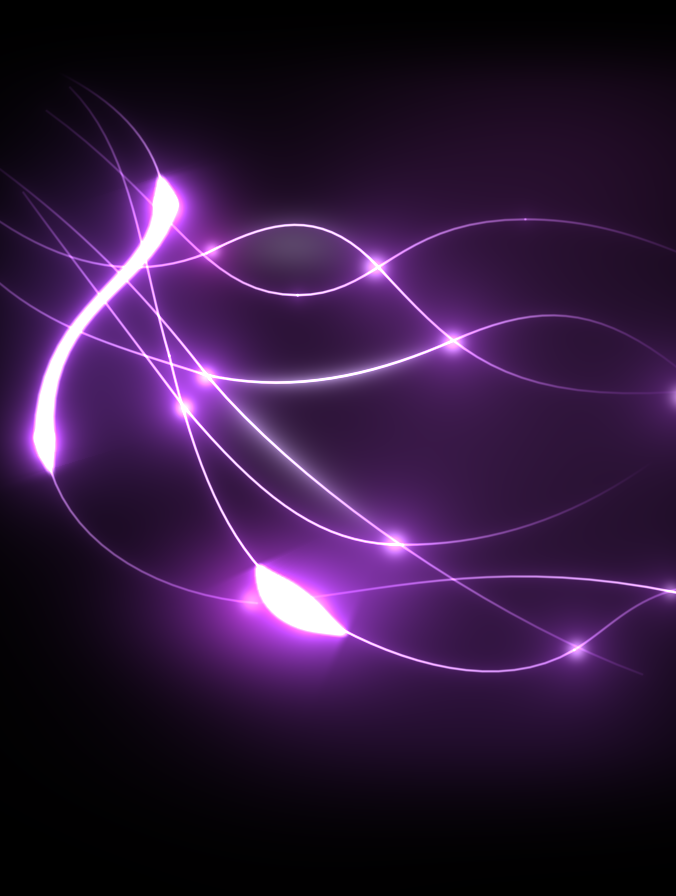
Write a Shadertoy shader that draws this background.

```glsl
// Luminous violet strands crossing over a dark, softly lit backdrop.
// Strands are chained cubic curves with thin cores and halos; some swell into
// white ribbons. Elliptical glows light the backdrop and the crossings.

const vec3 VIOLET = vec3(0.62, 0.25, 0.82);
const vec3 PINK = vec3(0.80, 0.16, 0.72);
const vec3 MIST = vec3(0.33, 0.36, 0.36);
const float PI = 3.1416;

vec2 p;         // canvas position, 5.79 wide by 7.68 high, y downward
vec2 pen;       // end of the last strand, where the next one starts
float pixel;    // size of one pixel in those units
vec3 light;     // accumulated colour

vec2 cubic(vec2 a, vec2 b, vec2 c, vec2 d, float t) {
    float s = 1.0 - t;
    return s*s*s*a + 3.0*s*t*(s*b + t*c) + t*t*t*d;
}

// Distance to a cubic curve and the curve parameter of the nearest point
vec2 curve(vec2 a, vec2 b, vec2 c, vec2 d) {
    const float STEPS = 18.0;
    vec2 nearest = vec2(1e3, 0.0), from = a;
    for (float i = 0.0; i < STEPS; i++) {
        vec2 to = cubic(a, b, c, d, (i + 1.0) / STEPS);
        vec2 along = to - from, offset = p - from;
        float h = clamp(dot(offset, along) / dot(along, along), 0.0, 1.0);
        float dist = length(offset - along * h);
        if (dist < nearest.x) nearest = vec2(dist, (i + h) / STEPS);
        from = to;
    }
    return nearest;
}

// Thin strand from the pen to d, its brightness running from start to end
vec2 strand(vec2 b, vec2 c, vec2 d, float start, float end) {
    vec2 k = curve(pen, b, c, d);
    pen = d;
    float power = mix(start, end, k.y);
    float core = 1.0 - smoothstep(0.0, 0.009 + pixel, k.x);
    light += power * core * mix(VIOLET, vec3(1.0, 0.94, 1.0), power);
    light += power * 0.22 * exp(-k.x / 0.07) * VIOLET;
    return k;
}

// White body of a ribbon with a tight violet aura
void ribbon(float dist, float width) {
    float outside = max(dist - width, 0.0);
    float present = smoothstep(0.0, 0.03, width);
    light += present * (1.0 - smoothstep(-0.02, 0.025 + pixel, dist - width));
    light += present * (0.45 * exp(-outside / 0.05) + 0.3 * exp(-outside / 0.16)) * VIOLET;
}

void haze(vec2 center, vec2 radius, vec3 color) {
    vec2 q = (p - center) / radius;
    light += color * exp(-dot(q, q));
}

// Peaked glow at a crossing
void flare(vec2 center, float radius, float power, vec3 color) {
    float r = length(p - center) / radius;
    light += power * (0.75 * exp(-2.2 * r) * color + 0.6 * exp(-60.0 * r * r));
}

void backdrop() {
    haze(vec2(4.1, 3.7), vec2(2.5, 2.2), vec3(0.17, 0.075, 0.21));
    haze(vec2(0.9, 2.7), vec2(1.0, 1.3), vec3(0.20, 0.09, 0.29));
    haze(vec2(4.8, 1.3), vec2(2.0, 1.0), vec3(0.09, 0.03, 0.10));
    haze(vec2(4.2, 6.1), vec2(2.1, 0.9), vec3(0.08, 0.03, 0.11));
    haze(vec2(2.3, 5.2), vec2(1.1, 0.6), vec3(0.25, 0.09, 0.34));
    haze(vec2(2.5, 2.1), vec2(0.45, 0.24), MIST * 0.55);
    light *= smoothstep(0.0, 0.8, p.y) * (1.0 - smoothstep(6.3, 7.7, p.y));
}

void flares() {
    flare(vec2(1.46, 1.80), 0.55, 1.0, VIOLET);
    flare(vec2(1.82, 2.15), 0.50, 0.55, PINK);
    flare(vec2(3.21, 2.29), 0.75, 0.75, VIOLET);
    flare(vec2(3.88, 2.94), 0.70, 0.75, VIOLET);
    flare(vec2(1.76, 3.23), 0.55, 0.85, VIOLET);
    flare(vec2(1.58, 3.50), 0.55, 1.0, VIOLET);
    flare(vec2(0.39, 3.85), 0.65, 0.6, VIOLET);
    flare(vec2(2.15, 5.15), 0.70, 0.5, PINK);
    flare(vec2(2.65, 5.25), 1.00, 0.9, VIOLET);
    flare(vec2(3.38, 4.66), 0.75, 0.7, VIOLET);
    flare(vec2(4.94, 5.57), 0.65, 0.65, VIOLET);
    flare(vec2(5.84, 3.40), 0.75, 0.65, VIOLET);
    flare(vec2(5.75, 5.07), 0.55, 0.4, VIOLET);
}

void mainImage(out vec4 fragColor, in vec2 fragCoord) {
    vec2 uv = fragCoord / iResolution.xy;
    p = vec2(uv.x * 5.79, (1.0 - uv.y) * 7.68);
    pixel = 7.68 / iResolution.y;
    light = vec3(0.0);
    backdrop();
    flares();

    // Left S-shaped strand, swelling into a ribbon, then sweeping right
    pen = vec2(0.5, 0.62);
    vec2 k = strand(vec2(1.05, 0.9), vec2(1.36, 1.25), vec2(1.42, 1.75), 0.0, 0.8);
    ribbon(k.x, 0.09 * smoothstep(0.78, 1.0, k.y));
    k = strand(vec2(1.32, 2.45), vec2(0.35, 2.6), vec2(0.38, 3.75), 0.8, 0.6);
    ribbon(k.x, 0.025 + 0.065 * pow(1.0 - k.y, 3.0) + 0.05 * pow(k.y, 3.0));
    k = strand(vec2(0.45, 4.6), vec2(1.3, 5.1), vec2(2.2, 5.17), 0.6, 0.3);
    ribbon(k.x, 0.075 * (1.0 - smoothstep(0.0, 0.17, k.y)));
    strand(vec2(3.2, 5.1), vec2(4.2, 4.75), vec2(5.8, 5.08), 0.1, 0.85);

    // Upper pair of interlaced waves
    pen = vec2(0.4, 0.95);
    strand(vec2(1.5, 1.75), vec2(1.75, 2.53), vec2(2.55, 2.53), 0.1, 0.95);
    strand(vec2(3.25, 2.53), vec2(3.4, 1.88), vec2(4.5, 1.88), 0.95, 0.4);
    strand(vec2(5.0, 1.88), vec2(5.4, 2.0), vec2(5.8, 2.16), 0.4, 0.12);
    pen = vec2(0.0, 1.9);
    strand(vec2(0.6, 2.3), vec2(1.2, 2.4), vec2(1.77, 2.17), 0.25, 0.75);
    strand(vec2(2.3, 1.9), vec2(2.75, 1.75), vec2(3.25, 2.3), 0.85, 0.9);
    strand(vec2(3.9, 3.0), vec2(4.3, 3.45), vec2(5.8, 3.36), 0.95, 0.05);

    // Middle wave with a misty halo
    pen = vec2(0.0, 2.43);
    strand(vec2(0.5, 2.85), vec2(1.1, 3.0), vec2(1.75, 3.21), 0.3, 0.8);
    k = strand(vec2(2.5, 3.38), vec2(3.2, 3.22), vec2(3.88, 2.92), 0.95, 0.9);
    light += MIST * 1.3 * exp(-k.x / 0.06) * sin(PI * k.y);
    strand(vec2(4.6, 2.6), vec2(5.1, 2.6), vec2(5.8, 3.15), 0.7, 0.08);

    // Long diagonal and the lower arc
    pen = vec2(0.0, 1.45);
    strand(vec2(0.8, 2.05), vec2(1.3, 2.6), vec2(1.8, 3.25), 0.1, 0.95);
    k = strand(vec2(2.6, 4.2), vec2(4.2, 5.3), vec2(5.5, 5.78), 1.0, 0.1);
    light += MIST * exp(-k.x / 0.11) * smoothstep(0.55, 0.2, k.y) * smoothstep(0.0, 0.15, k.y);
    pen = vec2(0.2, 1.65);
    strand(vec2(0.6, 2.2), vec2(1.1, 2.85), vec2(1.57, 3.48), 0.15, 0.9);
    strand(vec2(2.3, 4.35), vec2(2.8, 4.67), vec2(3.45, 4.67), 0.95, 0.85);
    strand(vec2(4.2, 4.67), vec2(4.9, 4.45), vec2(5.6, 3.95), 0.6, 0.0);

    // Steep strand that opens into the white leaf
    pen = vec2(0.6, 0.75);
    strand(vec2(1.15, 1.3), vec2(1.2, 2.2), vec2(1.45, 3.05), 0.1, 0.9);
    strand(vec2(1.7, 4.1), vec2(2.0, 4.8), vec2(2.6, 5.2), 0.85, 1.0);
    strand(vec2(3.2, 5.6), vec2(4.2, 6.0), vec2(4.92, 5.57), 1.0, 0.55);
    strand(vec2(5.2, 5.4), vec2(5.4, 5.15), vec2(5.8, 5.05), 0.5, 0.3);
    k = curve(vec2(2.2, 4.82), vec2(2.32, 5.1), vec2(2.55, 5.25), vec2(3.0, 5.45));
    ribbon(k.x, 0.15 * sin(PI * k.y));

    fragColor = vec4(min(light, 1.0), 1.0);
}
```
